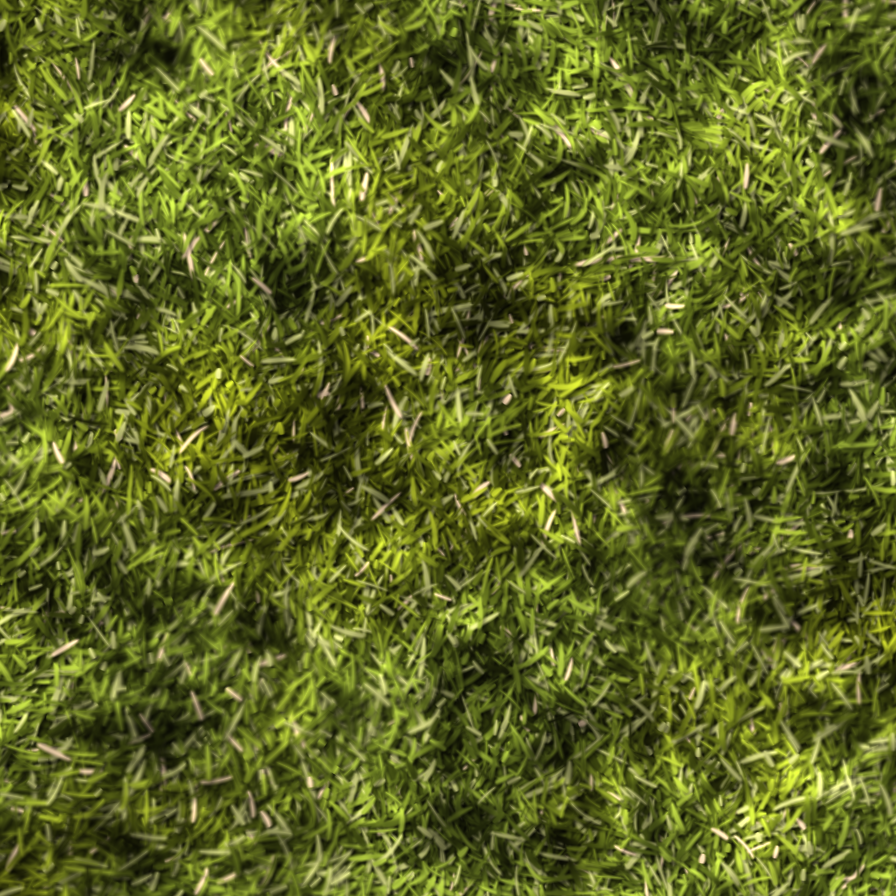
Reproduce this texture procedurally as a WebGL 2 fragment shader.

```glsl
#version 300 es
precision highp float;

uniform vec2 u_resolution;
out vec4 fragColor;

const int LAYERS = 16;
const float CELL_MIN = 0.024;
const float CELL_MAX = 0.040;
const vec2 HALF_LENGTH = vec2(0.22, 0.98);     // range, in cells
const vec2 HALF_WIDTH = vec2(0.0015, 0.0040);  // range, in canvas units
const vec2 EDGE_SOFTNESS = vec2(0.0023, 0.0042);
const float ANGLE_SPREAD = 2.5;
const float BEND = 0.18;
const float SHADOW_STRENGTH = 0.34;
const vec2 SHADOW_OFFSET = vec2(0.0032, -0.0036);
const float DRY_SHARE = 0.19;
const float FLECK_SHARE = 0.024;

const vec3 SOIL = vec3(0.10, 0.11, 0.025);
const vec3 DEEP = vec3(0.22, 0.255, 0.05);
const vec3 MOSS = vec3(0.33, 0.38, 0.09);
const vec3 LEAF = vec3(0.44, 0.50, 0.12);
const vec3 LIT = vec3(0.60, 0.67, 0.19);
const vec3 DRY = vec3(0.68, 0.70, 0.46);
const vec3 FLECK = vec3(0.95, 0.84, 0.74);
const vec3 WARM_TINT = vec3(1.05, 1.01, 0.76);
const vec3 COOL_TINT = vec3(0.95, 0.99, 1.22);
const vec3 GAIN = vec3(1.07, 1.05, 0.98);

vec4 hash4(vec3 p) {
    vec4 q = fract(p.xyzx * vec4(0.1031, 0.1030, 0.0973, 0.1099));
    q += dot(q, q.wzxy + 33.33);
    return fract((q.xxyz + q.yzzw) * q.zywx);
}

float valueNoise(vec2 p, float seed) {
    vec2 i = floor(p), f = fract(p);
    f = f * f * (3.0 - 2.0 * f);
    float a = hash4(vec3(i, seed)).x;
    float b = hash4(vec3(i + vec2(1, 0), seed)).x;
    float c = hash4(vec3(i + vec2(0, 1), seed)).x;
    float d = hash4(vec3(i + vec2(1, 1), seed)).x;
    return mix(mix(a, b, f.x), mix(c, d, f.x), f.y);
}

float fbm(vec2 p, float seed) {
    return 0.6 * valueNoise(p, seed) + 0.4 * valueNoise(p * 2.3 + 7.1, seed + 3.0);
}

vec3 grassRamp(float tone) {
    vec3 c = mix(SOIL, DEEP, smoothstep(0.0, 0.24, tone));
    c = mix(c, MOSS, smoothstep(0.24, 0.47, tone));
    c = mix(c, LEAF, smoothstep(0.47, 0.70, tone));
    return mix(c, LIT, smoothstep(0.70, 0.92, tone));
}

// Coverage of a slightly bent blade that tapers towards its tip.
float bladeMask(vec2 p, float halfLength, float halfWidth, float bend, float soft) {
    float along = p.x / halfLength;
    float across = p.y - bend * halfLength * (along * along - 0.3);
    float taper = sqrt(max(1.0 - along * along, 0.0)) * (0.85 - 0.2 * along);
    float dist = abs(across) - halfWidth * taper;
    float ends = 1.0 - smoothstep(0.7, 1.0, abs(along));
    return ends * (1.0 - smoothstep(-soft, soft, dist));
}

void main() {
    float side = min(u_resolution.x, u_resolution.y);
    vec2 uv = gl_FragCoord.xy / side;

    // Broad changes of light, hue, direction and focus
    float light = fbm(uv * 6.0, 101.0) - 0.5;
    float clump = valueNoise(uv * 16.0, 113.0) - 0.5;
    float hollow = fbm(uv * 32.0, 119.0) - 0.5;
    float hue = fbm(uv * 4.0, 127.0);
    float flow = 1.57 + 2.6 * (fbm(uv * 3.0, 139.0) - 0.5);
    float blur = smoothstep(0.45, 0.8, fbm(uv * 4.0, 151.0));
    float soft = max(mix(EDGE_SOFTNESS.x, EDGE_SOFTNESS.y, blur), 0.7 / side);
    vec3 tint = mix(COOL_TINT, WARM_TINT, smoothstep(0.2, 0.8, hue));
    float relief = 0.6 * light + 0.6 * clump + 0.85 * hollow;

    // Dark thatch beneath the blades
    vec3 color = grassRamp(0.04 + 0.35 * valueNoise(uv * 70.0, 163.0)) * tint;

    // Blades, from the lowest layer to the top
    for (int layer = 0; layer < LAYERS; layer++) {
        float height = float(layer) / float(LAYERS - 1);
        float seed = float(layer) * 11.0 + 5.0;
        float cellSize = mix(CELL_MIN, CELL_MAX, fract(seed * 0.618));
        vec2 grid = uv / cellSize + seed * vec2(1.37, 2.71);
        vec2 home = floor(grid);
        for (int k = 0; k < 9; k++) {
            vec2 cell = home + vec2(k % 3 - 1, k / 3 - 1);
            vec4 place = hash4(vec3(cell, seed));
            vec4 look = hash4(vec3(cell, seed + 4.0));
            vec2 local = (grid - cell - place.xy) * cellSize;
            float angle = flow + (place.z - 0.5) * ANGLE_SPREAD;
            vec2 dir = vec2(cos(angle), sin(angle));
            mat2 toBlade = mat2(dir.x, -dir.y, dir.y, dir.x);
            float halfLength = cellSize * mix(HALF_LENGTH.x, HALF_LENGTH.y, place.w);
            float halfWidth = mix(HALF_WIDTH.x, HALF_WIDTH.y, look.y);
            float bend = (look.z - 0.5) * BEND;
            vec2 p = toBlade * local;

            // Soft shadow, then the blade itself
            float shadow = bladeMask(toBlade * (local - SHADOW_OFFSET),
                halfLength, halfWidth, bend, soft * 1.5);
            color *= 1.0 - SHADOW_STRENGTH * shadow;
            float mask = bladeMask(p, halfLength, halfWidth, bend, soft);

            float tone = 0.06 + 0.85 * look.x + 0.14 * height + 0.6 * relief;
            vec3 blade = grassRamp(tone) * tint;
            float dry = step(1.0 - DRY_SHARE, look.w);
            blade = mix(blade, DRY * (0.85 + 0.3 * look.x), dry);
            blade = mix(blade, FLECK, step(1.0 - FLECK_SHARE, look.w));
            blade *= 1.0 + 0.1 * p.x / halfLength;
            color = mix(color, blade, mask * 0.96);
        }
    }

    // Deeper hollows and brighter crowns
    color *= GAIN * max(1.0 + 0.85 * relief, 0.2);
    fragColor = vec4(clamp(color, 0.0, 1.0), 1.0);
}
```
